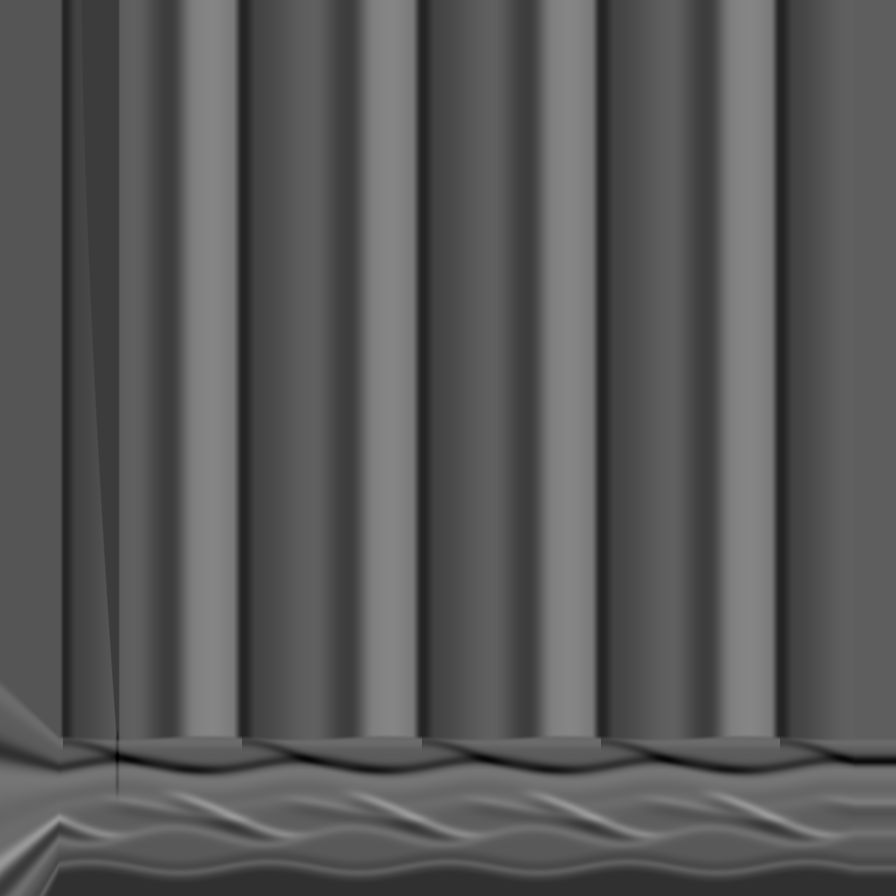
Give the GLSL for this texture, as a WebGL 1 fragment shader.

```glsl
precision highp float;
// Grey fluted columns standing on a rippled horizontal moulding with a flared left corner.
uniform vec2 u_resolution;

const float PERIOD = 0.2;
const float FIRST_EDGE = 0.0705;
const float LAST_EDGE = 0.955;
const float BASE_TOP = 0.176;
const float FLARE_CENTER = 0.128;
const float TAU = 6.28319;

// Moves a shade towards a new value across an interval.
float ramp(float shade, float t, float start, float end, float value) {
  return mix(shade, value, smoothstep(start, end, t));
}

// Soft line around zero distance.
float ridge(float distance, float width) {
  float d = distance / width;
  return exp(-d * d);
}

// One flute: dark groove, slow rise, shadow and broad highlight.
float fluteShade(float t) {
  float shade = ramp(0.14, t, 0.01, 0.08, 0.26);
  shade = ramp(shade, t, 0.05, 0.40, 0.375);
  shade = ramp(shade, t, 0.40, 0.58, 0.24);
  shade = ramp(shade, t, 0.60, 0.74, 0.50);
  shade = ramp(shade, t, 0.72, 0.82, 0.52);
  shade = ramp(shade, t, 0.84, 0.96, 0.48);
  return ramp(shade, t, 0.945, 1.0, 0.14);
}

// Columns, including the plain side walls and the narrow wedge.
float columnShade(vec2 p, float aa) {
  float phase = fract((min(p.x, LAST_EDGE) - FIRST_EDGE) / PERIOD);
  float shade = fluteShade(phase);
  float drop = clamp((1.0 - p.y) / 0.82, 0.0, 1.0);
  float wedgeLeft = 0.091 + 0.039 * pow(drop, 1.5);
  float wedge = smoothstep(-aa, aa, p.x - wedgeLeft)
              * (1.0 - smoothstep(-aa, aa, p.x - 0.133));
  shade = mix(shade, 0.235, wedge);
  return mix(0.335, shade, smoothstep(0.066, 0.072, p.x));
}

// Slanted highlight with a shadow beneath, repeated along the base.
float slantedFold(float h, float phase, float top, float bottom, float width) {
  float line = mix(top, bottom, smoothstep(0.0, 0.85, phase));
  float fade = smoothstep(0.0, 0.25, phase) * (1.0 - smoothstep(0.75, 1.0, phase));
  return fade * (ridge(h - line, width) - 0.6 * ridge(h - line + 2.2 * width, 1.6 * width));
}

// Layered moulding, h measured upward from the lower edge.
float baseShade(float h, float s) {
  float phase = fract(s);
  float wave = sin(TAU * (s - 0.08));
  float lip = 0.147 + 0.006 * wave;
  float crest = 0.073 - 0.009 * cos(TAU * (s - 0.12));
  float foot = 0.029 + 0.006 * cos(TAU * (s - 0.15));

  // Upper lip with its diagonal crease.
  float shade = 0.36 + 0.06 * ridge(h - 0.172, 0.007);
  float crease = mix(0.175, 0.142, smoothstep(0.0, 0.65, phase));
  float creaseFade = 1.0 - smoothstep(0.6, 1.0, phase);
  shade -= 0.17 * creaseFade * ridge(h - crease + 0.003, 0.006);
  shade -= 0.17 * ridge(h - lip, 0.006);

  // Bright shelf and the folds below it.
  float below = lip - h;
  shade = ramp(shade, below, 0.002, 0.014, 0.46);
  shade = ramp(shade, below, 0.014, 0.038, 0.37);
  shade += 0.05 * ridge(h - 0.105 - 0.006 * cos(TAU * (s - 0.35)), 0.010);
  shade += 0.18 * slantedFold(h, fract(s - 0.5), 0.116, 0.066, 0.0055);
  shade += 0.08 * slantedFold(h, fract(s - 0.15), 0.110, 0.087, 0.005);

  // Lower hump, groove and dark foot.
  shade = ramp(shade, crest - h, -0.004, 0.010, 0.35);
  shade += 0.08 * ridge(h - crest + 0.006, 0.006);
  shade = ramp(shade, foot - h, -0.022, -0.006, 0.27);
  shade += 0.10 * ridge(h - foot - 0.003, 0.004);
  return ramp(shade, foot - h, 0.0, 0.010, 0.19);
}

void main() {
  vec2 p = gl_FragCoord.xy / u_resolution;
  float aa = 1.0 / min(u_resolution.x, u_resolution.y);

  // The moulding spreads open towards the left side.
  float flare = 1.0 + 19.0 * max(0.066 - p.x, 0.0);
  float h = FLARE_CENTER + (p.y - FLARE_CENTER) / flare;
  float s = (clamp(p.x, 0.066, LAST_EDGE) - FIRST_EDGE) / PERIOD;

  float base = baseShade(h, s);
  float edge = BASE_TOP + 0.002 * sin(TAU * (s - 0.55));
  float shade = mix(base, columnShade(p, aa), smoothstep(-0.003, 0.003, h - edge));

  // Thin seam continuing from the wedge into the moulding.
  float seam = ridge(p.x - 0.131, 0.002) * smoothstep(0.10, 0.13, p.y)
             * (1.0 - smoothstep(0.17, 0.19, p.y));
  shade -= 0.12 * seam;
  gl_FragColor = vec4(vec3(clamp(shade, 0.0, 1.0)), 1.0);
}
```
